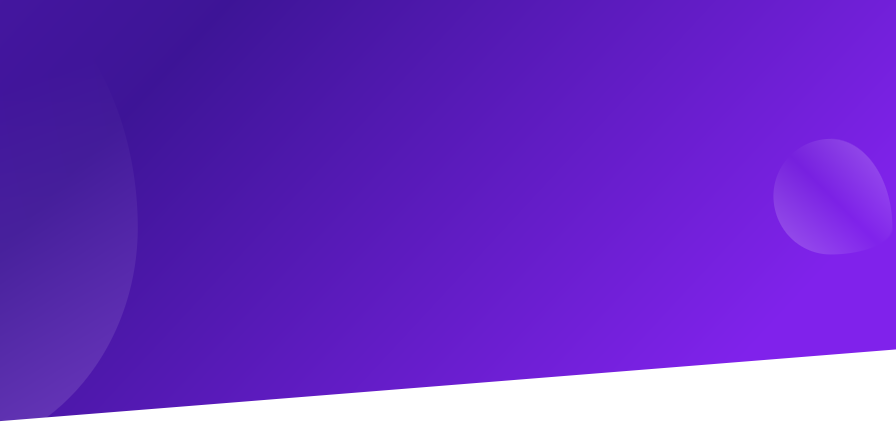
This background is drawn by a WebGL 2 fragment shader. Its source:

```glsl
#version 300 es
precision highp float;
// Violet diagonal gradient with two translucent egg shapes above a slanted white floor.

#define DARK vec3(0.24, 0.08, 0.59)
#define BRIGHT vec3(0.50, 0.135, 0.92)
#define RAMP vec2(0.56, 2.58)       // darkest and brightest gradient positions
#define FLOOR_LEFT 0.06
#define FLOOR_SLOPE 0.08
#define LARGE_GLOW 0.13
#define SMALL_GLOW 1.35

uniform vec2 u_resolution;
out vec4 outColor;

// Egg made of four quarter ellipses. Pairs hold (left, right) radii and
// widest heights, then the (bottom, top) extent.
float eggDistance(vec2 p, float axisX, vec2 radii, vec2 widest, vec2 extent) {
    bool right = p.x > axisX;
    float midY = right ? widest.y : widest.x;
    float radiusY = p.y > midY ? extent.y - midY : midY - extent.x;
    vec2 radius = vec2(right ? radii.y : radii.x, radiusY);
    vec2 q = (p - vec2(axisX, midY)) / radius;
    return (length(q) - 1.0) * min(radius.x, radius.y);
}

float coverage(float dist, float pixel) {
    return clamp(0.5 - dist / pixel, 0.0, 1.0);
}

void main() {
    // Canvas spans 2 by 1 units
    vec2 p = gl_FragCoord.xy / u_resolution * vec2(2.0, 1.0);
    float pixel = 1.0 / u_resolution.y;

    // Skewed diagonal gradient, lifting a little in the upper left corner
    float along = (1.0 + FLOOR_SLOPE) * p.x + 1.0 - p.y;
    float ramp = (along - RAMP.x) / (RAMP.y - RAMP.x);
    ramp = min(max(ramp, -0.35 * ramp), 1.0);
    vec3 color = mix(DARK, BRIGHT, ramp);

    // Large egg, clearer toward its top
    float large = eggDistance(p, -0.156, vec2(0.4635), vec2(0.492), vec2(-0.02, 1.10));
    float largeFade = clamp((0.4 * p.x + 0.79 - p.y) / 0.83, 0.0, 1.0);
    color = mix(color, vec3(1.0), LARGE_GLOW * largeFade * coverage(large, pixel));

    // Small egg, clear along its falling diagonal
    float small = eggDistance(p, 1.854, vec2(0.1276, 0.138), vec2(0.5625, 0.492), vec2(0.432, 0.690));
    float smallFade = abs(dot(p - vec2(1.854, 0.5625), vec2(0.7071)));
    color = mix(color, vec3(1.0), SMALL_GLOW * smallFade * coverage(small, pixel));

    // White floor
    float floorDistance = p.y - FLOOR_LEFT - FLOOR_SLOPE * p.x;
    color = mix(color, vec3(1.0), coverage(floorDistance, pixel));

    outColor = vec4(color, 1.0);
}
```
